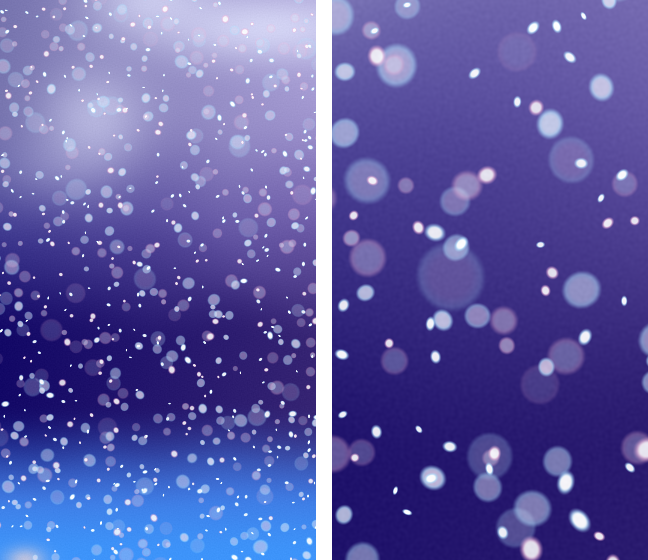
Left: the whole. Right: its middle third, enlarged.
This background is drawn by a WebGL 1 fragment shader. Its source:

```glsl
precision highp float;
// Soft bokeh snow drifting over a violet winter sky that fades to azure below.

uniform vec2 u_resolution;

vec3 hash3(vec2 p) {
  vec3 k = vec3(dot(p, vec2(127.1, 311.7)),
                dot(p, vec2(269.5, 183.3)),
                dot(p, vec2(419.2, 371.9)));
  return fract(sin(k) * 43758.5);
}

float cornerGradient(vec2 cell, vec2 offset) {
  return dot(hash3(cell).xy * 2.0 - 1.0, offset);
}

float gradientNoise(vec2 p) {
  vec2 i = floor(p);
  vec2 f = fract(p);
  vec2 w = f * f * f * (f * (f * 6.0 - 15.0) + 10.0);
  vec2 e = vec2(1.0, 0.0);
  float low = mix(cornerGradient(i, f), cornerGradient(i + e.xy, f - e.xy), w.x);
  float high = mix(cornerGradient(i + e.yx, f - e.yx), cornerGradient(i + e.xx, f - e.xx), w.x);
  return mix(low, high, w.y);
}

// Gaussian patch of light with separate horizontal and vertical spread.
float glow(vec2 uv, vec2 center, vec2 spread) {
  vec2 q = (uv - center) / spread;
  return exp(-dot(q, q));
}

vec3 skyColor(vec2 uv) {
  float cloud = gradientNoise(uv * vec2(3.0, 4.5) + 7.3);
  float h = uv.y + 0.05 * cloud;
  vec3 azure = mix(vec3(0.24, 0.58, 0.98), vec3(0.25, 0.47, 0.88), smoothstep(0.0, 0.15, uv.y));
  vec3 indigo = mix(vec3(0.07, 0.03, 0.40), vec3(0.21, 0.14, 0.45), uv.x);
  vec3 violet = mix(vec3(0.25, 0.23, 0.57), vec3(0.44, 0.37, 0.67), uv.x);
  vec3 lavender = mix(vec3(0.46, 0.45, 0.68), vec3(0.64, 0.60, 0.82), uv.x);

  vec3 color = mix(azure, indigo, smoothstep(0.09, 0.28, uv.y + 0.015 * cloud));
  color = mix(color, violet, smoothstep(0.38, 0.64, h));
  color = mix(color, lavender, smoothstep(0.55, 0.83, h));

  // Hazy lights in the upper sky and one warm light at the lower corner.
  vec3 haze = vec3(0.86, 0.87, 0.98);
  color = mix(color, haze, 0.85 * glow(uv, vec2(0.85, 0.95), vec2(0.38, 0.065)));
  color = mix(color, haze, 0.70 * glow(uv, vec2(0.48, 1.00), vec2(0.20, 0.06)));
  color = mix(color, haze, 0.55 * glow(uv, vec2(0.30, 0.79), vec2(0.17, 0.09)));
  color = mix(color, haze, 0.25 * glow(uv, vec2(0.18, 0.70), vec2(0.20, 0.07)));
  color = mix(color, vec3(0.85, 0.80, 0.85), 0.8 * glow(uv, vec2(0.08, 0.0), vec2(0.06, 0.022)));
  return color;
}

// Paints one layer of jittered discs; sizes and opacities are (min, max) pairs.
vec3 paintFlakes(vec3 color, vec2 p, float cellSize, float density, vec2 sizes,
                 vec2 opacities, float softness, float stretch, float whiteness, float seed) {
  vec2 home = floor(p / cellSize);
  float pixel = 1.0 / u_resolution.x;
  for (int y = -1; y <= 1; y++) {
    for (int x = -1; x <= 1; x++) {
      vec2 cell = home + vec2(float(x), float(y));
      vec3 place = hash3(cell + seed);
      vec3 look = hash3(cell + seed + 53.7);
      float chance = density + 0.5 * gradientNoise(cell * 0.37 + seed);
      if (place.z > chance) continue;

      // Rotated, slightly elongated distance from the flake center.
      vec2 q = p - (cell + place.xy) * cellSize;
      float angle = 6.283 * look.z;
      float c = cos(angle);
      float s = sin(angle);
      q = vec2(c * q.x + s * q.y, c * q.y - s * q.x);
      q.x *= 1.0 + stretch * look.y;
      float d = length(q);

      float radius = mix(sizes.x, sizes.y, look.x * look.x);
      float soft = max(radius * softness, 0.6 * pixel);
      float cover = 1.0 - smoothstep(radius - soft, radius + soft, d);

      // Pale center inside a pink or cyan fringe.
      vec3 fringe = mix(vec3(0.95, 0.72, 0.86), vec3(0.68, 0.88, 1.0), step(0.38, look.y));
      vec3 core = mix(vec3(0.84, 0.76, 0.90), vec3(0.80, 0.88, 0.98), look.z);
      core = mix(core, vec3(1.0), whiteness);
      vec3 tint = mix(core, fringe, smoothstep(0.55, 1.05, d / radius));
      color = mix(color, tint, cover * mix(opacities.x, opacities.y, look.y));
    }
  }
  return color;
}

void main() {
  vec2 uv = gl_FragCoord.xy / u_resolution;
  vec2 p = gl_FragCoord.xy / u_resolution.x;
  vec3 color = skyColor(uv);

  // From large faint discs to tiny bright flecks.
  color = paintFlakes(color, p, 0.110, 0.36, vec2(0.020, 0.036), vec2(0.12, 0.32), 0.13, 0.05, 0.0, 11.0);
  color = paintFlakes(color, p, 0.072, 0.46, vec2(0.013, 0.024), vec2(0.25, 0.62), 0.18, 0.08, 0.1, 29.0);
  color = paintFlakes(color, p, 0.060, 0.36, vec2(0.008, 0.016), vec2(0.35, 0.85), 0.25, 0.15, 0.4, 47.0);
  color = paintFlakes(color, p, 0.055, 0.30, vec2(0.006, 0.012), vec2(0.80, 1.00), 0.35, 0.50, 1.0, 71.0);
  color = paintFlakes(color, p, 0.046, 0.32, vec2(0.004, 0.007), vec2(0.85, 1.00), 0.35, 0.90, 1.0, 97.0);

  // Fine grain.
  color += 0.025 * gradientNoise(p * 210.0);
  gl_FragColor = vec4(clamp(color, 0.0, 1.0), 1.0);
}
```
